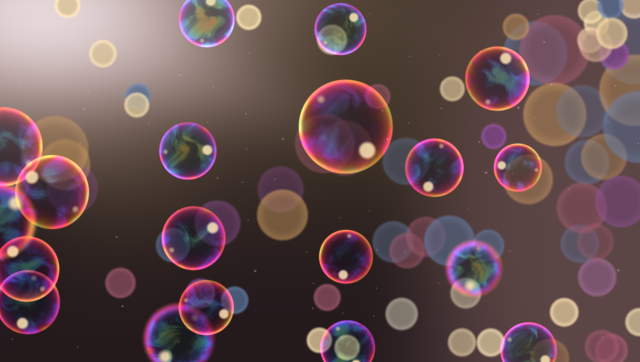
A WebGL 1 fragment shader for this background:

```glsl
precision highp float;

uniform vec2 u_resolution;

const float TAU = 6.2831853;
const float BOKEH_COUNT = 64.0;
const float BUBBLE_COUNT = 18.0;
const float BLURRED_BUBBLES = 3.0;
const float BOKEH_EDGE = 0.005;
const float DUST_GRID = 11.0;
const vec2 HERO_CENTER = vec2(0.955, 0.65);
const float HERO_RADIUS = 0.13;
const vec2 GLOW_CENTER = vec2(0.12, 0.96);
const vec2 GLOW_SIZE = vec2(0.48, 0.27);

const vec3 SHADOW = vec3(0.14, 0.10, 0.11);
const vec3 OLIVE = vec3(0.24, 0.20, 0.14);
const vec3 HAZE = vec3(0.36, 0.27, 0.27);
const vec3 BROWN = vec3(0.51, 0.39, 0.35);
const vec3 GLOW = vec3(0.90, 0.84, 0.85);
const vec3 CREAM = vec3(1.00, 0.90, 0.70);
const vec3 GOLD = vec3(0.79, 0.60, 0.38);
const vec3 ROSE = vec3(0.63, 0.35, 0.43);
const vec3 VIOLET = vec3(0.56, 0.31, 0.60);
const vec3 BLUE = vec3(0.39, 0.50, 0.68);

vec3 hash3(float n) {
  vec3 h = fract(vec3(n) * vec3(0.1031, 0.1030, 0.0973));
  h += dot(h, h.yzx + 33.33);
  return fract((h.xxy + h.yzz) * h.zyx);
}

float hash(vec2 p) {
  vec3 h = fract(p.xyx * 0.1031);
  h += dot(h, h.yzx + 33.33);
  return fract((h.x + h.y) * h.z);
}

float noise(vec2 p) {
  vec2 i = floor(p);
  vec2 f = fract(p);
  f *= f * (3.0 - 2.0 * f);
  return mix(mix(hash(i), hash(i + vec2(1, 0)), f.x),
             mix(hash(i + vec2(0, 1)), hash(i + 1.0), f.x), f.y);
}

float fbm(vec2 p) {
  float sum = 0.0;
  float gain = 0.53;
  for (int i = 0; i < 4; i++) {
    sum += gain * noise(p);
    p = mat2(1.6, 1.2, -1.2, 1.6) * p + 7.3;
    gain *= 0.5;
  }
  return sum;
}

float disc(float dist, float radius, float edge) {
  return 1.0 - smoothstep(radius - edge, radius + edge, dist);
}

// Thin-film colours running gold, magenta, blue, teal
vec3 film(float t) {
  return vec3(0.62, 0.45, 0.55)
       + vec3(0.38, 0.33, 0.40) * cos(TAU * (t + vec3(0.0, 0.33, 0.60)));
}

vec3 backdrop(vec2 p) {
  float cloud = noise(p * 3.0 + 4.0);
  vec3 col = mix(SHADOW, OLIVE, smoothstep(0.15, 1.0, p.y + 0.2 * cloud));
  col = mix(col, HAZE, smoothstep(0.95, 1.6, p.x + 0.25 * (cloud - 0.5)));
  vec2 q = (p - GLOW_CENTER) / GLOW_SIZE;
  float shafts = 0.8 + 0.4 * noise(vec2(p.x * 2.0 + p.y * 5.0, p.y - p.x));
  float falloff = dot(q, q) * shafts;
  col = mix(col, BROWN, exp(-0.5 * falloff));
  return mix(col, GLOW, exp(-falloff));
}

vec3 bokehColor(float pick) {
  vec3 col = mix(GOLD, ROSE, step(0.22, pick));
  col = mix(col, VIOLET, step(0.45, pick));
  return mix(col, BLUE, step(0.68, pick));
}

// Out-of-focus lights, denser toward the right
vec3 addBokeh(vec3 col, vec2 p, float aspect) {
  for (float i = 1.0; i <= BOKEH_COUNT; i++) {
    vec3 place = hash3(i + 11.0);
    vec3 look = hash3(i + 207.0);
    vec2 center = vec2(aspect * (1.0 - pow(place.x, 1.8)), place.y);
    float radius = mix(0.034, 0.105, place.z * place.z);
    float small = 1.0 - smoothstep(0.035, 0.06, radius);
    vec3 tint = mix(bokehColor(look.x), CREAM, small * step(0.5, look.y));
    float dist = length(p - center);
    float rim = 0.85 + 0.2 * smoothstep(0.6, 1.0, dist / radius);
    float alpha = mix(0.3, 0.6, look.z) + 0.3 * small;
    col = mix(col, tint * rim, alpha * disc(dist, radius, BOKEH_EDGE));
  }
  return col;
}

vec3 addBubble(vec3 col, vec2 p, vec2 center, float radius, float blur, float seed) {
  vec2 q = (p - center) / radius;
  float d = length(q);
  float soft = blur / radius;
  if (d > 1.0 + soft) return col;
  vec3 rnd = hash3(seed + 61.0);
  float flow = fbm(q * 2.2 + 1.4 * noise(q * 1.7 + seed) + seed * 5.0);
  vec3 tint = film(mix(0.38, 0.75, rnd.x) - 0.5 * d * d + 0.6 * (flow - 0.5));
  float patches = smoothstep(0.4, 0.8, flow);
  vec3 body = col * 0.6 + tint * (0.06 + 0.3 * patches + 0.55 * pow(d, 5.0));

  // Bright rim and reflected lights
  float rimOffset = (d - 0.97) / (0.025 + soft);
  float lit = 0.6 + 0.4 * dot(q, vec2(cos(rnd.y * TAU), sin(rnd.y * TAU)));
  body += mix(tint, GLOW, 0.35) * 0.55 * lit * exp(-rimOffset * rimOffset);
  float angle = TAU * rnd.z;
  vec2 spot = 0.68 * vec2(cos(angle), sin(angle));
  float spark = disc(length(q - spot), 0.17, 0.04 + soft * 0.5);
  spark += 0.6 * disc(length(q + spot * 1.15), 0.07, 0.04 + soft * 0.5);
  body = mix(body, CREAM, 0.85 * min(spark, 1.0));
  return mix(col, body, disc(d, 1.0, soft));
}

// Evenly spread bubbles that keep clear of the glow and the largest one
vec3 addBubbles(vec3 col, vec2 p, float aspect, float pixel) {
  for (float i = 1.0; i <= BUBBLE_COUNT; i++) {
    vec3 rnd = hash3(i + 35.0);
    vec2 c = fract(0.5 + i * vec2(0.7549, 0.5698));
    c.y *= mix(0.62, 1.0, smoothstep(0.1, 0.3, c.x));
    c = c * vec2(aspect, 1.0) + 0.1 * (rnd.xy - 0.5);
    vec2 away = c - HERO_CENTER;
    c = HERO_CENTER + normalize(away) * max(length(away), 0.27);
    float radius = mix(0.064, 0.09, rnd.z) + 0.02 * disc(c.x, 0.5, 0.2);
    float blur = i <= BLURRED_BUBBLES ? 0.012 : max(pixel, 0.002);
    col = addBubble(col, p, c, radius, blur, i);
  }
  return addBubble(col, p, HERO_CENTER, HERO_RADIUS, max(pixel, 0.002), 23.0);
}

vec3 addDust(vec3 col, vec2 p, float pixel) {
  vec2 cell = floor(p * DUST_GRID);
  vec3 rnd = hash3(cell.x * 17.0 + cell.y * 53.0 + 3.0);
  vec2 grain = (cell + 0.2 + 0.6 * rnd.xy) / DUST_GRID;
  float radius = mix(0.0008, 0.003, rnd.x * rnd.y);
  float mask = disc(length(p - grain), radius, pixel) * step(0.65, rnd.z);
  return mix(col, GLOW, 0.4 * mask);
}

void main() {
  vec2 p = gl_FragCoord.xy / u_resolution.y;
  float aspect = u_resolution.x / u_resolution.y;
  float pixel = 1.0 / u_resolution.y;
  vec3 col = backdrop(p);
  col = addBokeh(col, p, aspect);
  col = addDust(col, p, pixel);
  col = addBubbles(col, p, aspect, pixel);
  gl_FragColor = vec4(clamp(col, 0.0, 1.0), 1.0);
}
```
